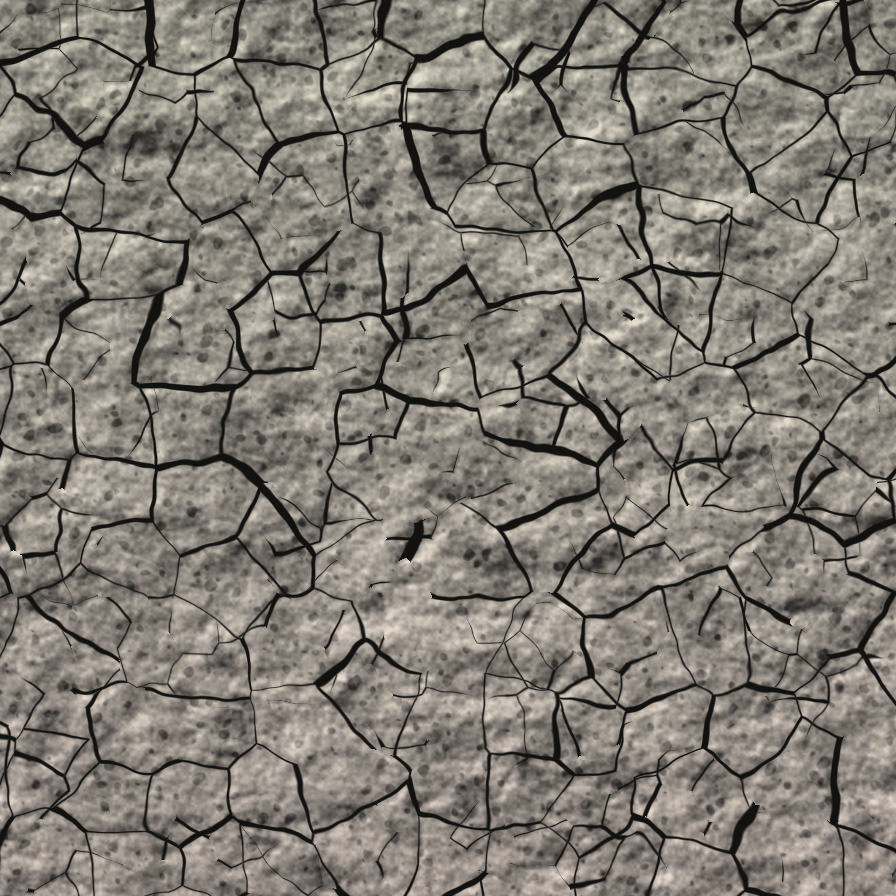
Give the GLSL for this texture, as a Shadertoy shader.

```glsl
// Dry cracked mud: two scales of warped cellular borders make the cracks,
// some borders are dropped so the plates become irregular, and layered
// noise lit from one side gives the lumpy, gritty surface.

#define PLATES 11.0        // large plates across the canvas
#define SHARDS 18.0        // small plates split by hairline cracks
#define CRACK_WIDTH 0.0040 // half width of the widest cracks
#define BEND 0.050         // how far the cracks wander
#define LUMPS 21.0         // surface lumps across the canvas
#define RELIEF 1.95        // strength of the side light
#define BASE_TONE 0.61
#define GRIT 0.17
#define LIGHT_STEP vec2(-0.0035, 0.0050)
#define CRACK_COLOR vec3(0.065, 0.065, 0.060)
#define SHADE_COLOR vec3(0.100, 0.100, 0.098)
#define LIT_COLOR vec3(0.885, 0.860, 0.815)

vec2 hash2(vec2 p) {
    vec3 q = fract(p.xyx * vec3(0.1031, 0.1030, 0.0973));
    q += dot(q, q.yzx + 33.33);
    return fract((q.xx + q.yz) * q.zy);
}

float noise(vec2 p) {
    vec2 cell = floor(p), f = fract(p);
    f = f * f * (3.0 - 2.0 * f);
    float low = mix(hash2(cell).x, hash2(cell + vec2(1, 0)).x, f.x);
    float high = mix(hash2(cell + vec2(0, 1)).x, hash2(cell + 1.0).x, f.x);
    return mix(low, high, f.y);
}

// Four rotated octaves, about 0 to 1
float layers(vec2 p) {
    float sum = 0.0, gain = 0.53;
    for (int i = 0; i < 4; i++) {
        sum += gain * noise(p);
        p = mat2(1.6, 1.2, -1.2, 1.6) * p + 17.3;
        gain *= 0.5;
    }
    return sum;
}

// Distance to the nearest kept cell border, less that border's own width
float borders(vec2 p, float scale, float width, float dropped) {
    p *= scale;
    vec2 cell = floor(p), nearest = vec2(0), toNearest = vec2(9);
    for (int y = -1; y <= 1; y++)
    for (int x = -1; x <= 1; x++) {
        vec2 id = cell + vec2(x, y);
        vec2 to = id + 0.08 + 0.84 * hash2(id) - p;
        if (dot(to, to) < dot(toNearest, toNearest)) {
            toNearest = to;
            nearest = id;
        }
    }
    float gap = 1.0;
    for (int y = -2; y <= 2; y++)
    for (int x = -2; x <= 2; x++) {
        vec2 id = nearest + vec2(x, y);
        vec2 to = id + 0.08 + 0.84 * hash2(id) - p;
        vec2 edge = hash2(id + nearest + 71.0);
        if ((x != 0 || y != 0) && edge.x > dropped) {
            float d = dot(0.5 * (to + toNearest), normalize(to - toNearest));
            gap = min(gap, d / scale - width * mix(0.25, 1.0, edge.y * edge.y));
        }
    }
    return gap;
}

// Signed distance to the cracks, negative inside
float cracks(vec2 p) {
    vec2 bend = vec2(layers(p * 9.0), layers(p * 9.0 + 40.0)) - 0.5;
    vec2 q = (p + BEND * bend) * vec2(1.0, 1.08) + 3.0;
    float swell = 0.45 + 1.1 * noise(p * 13.0 + 5.0);
    float wide = borders(q, PLATES, CRACK_WIDTH * swell, 0.17);
    float taper = smoothstep(0.25, 0.6, noise(p * 15.0 + 60.0));
    float fine = borders(q + 7.7, SHARDS, CRACK_WIDTH * 0.55 * swell, 0.5);
    return min(wide, fine + 0.003 * (1.0 - taper));
}

float height(vec2 p, float crack) {
    float lumps = layers(p * vec2(LUMPS, LUMPS * 1.2));
    return lumps + 0.07 * smoothstep(-0.002, 0.010, crack);
}

// Small scattered holes from cellular noise
float pits(vec2 p) {
    p *= 62.0;
    vec2 cell = floor(p);
    float dark = 0.0;
    for (int y = -1; y <= 1; y++)
    for (int x = -1; x <= 1; x++) {
        vec2 id = cell + vec2(x, y), rnd = hash2(id + 11.0);
        float radius = 0.42 * pow(hash2(id + 29.0).x, 4.0);
        dark = max(dark, 1.0 - smoothstep(radius - 0.12, radius + 0.1, length(id + rnd - p)) - step(radius, 0.1));
    }
    return dark;
}

void mainImage(out vec4 fragColor, in vec2 fragCoord) {
    vec2 p = fragCoord / iResolution.y;
    float crack = cracks(p);
    vec2 toLight = p + LIGHT_STEP;

    // Side light, soft dark hollows and fine grit
    float tone = BASE_TONE + RELIEF * (height(p, crack) - height(toLight, cracks(toLight)));
    tone += 0.30 * (layers(p * 12.0 + 90.0) - 0.5);
    tone -= 0.24 * smoothstep(0.60, 0.80, layers(p * vec2(24.0, 31.0) + 30.0));
    tone += GRIT * (noise(p * 190.0) + 0.7 * noise(p * 330.0) - 0.85);
    tone -= 0.25 * pits(p + 0.006 * noise(p * 90.0));

    // Warmer toward the bottom, cracks cut on top
    vec3 mud = mix(SHADE_COLOR, LIT_COLOR, clamp(tone, 0.08, 1.0));
    mud *= mix(vec3(1.02, 0.985, 0.985), vec3(0.99, 1.0, 0.97), p.y);
    vec3 color = mix(CRACK_COLOR, mud, smoothstep(-0.0012, 0.0013, crack));
    fragColor = vec4(color, 1.0);
}
```
